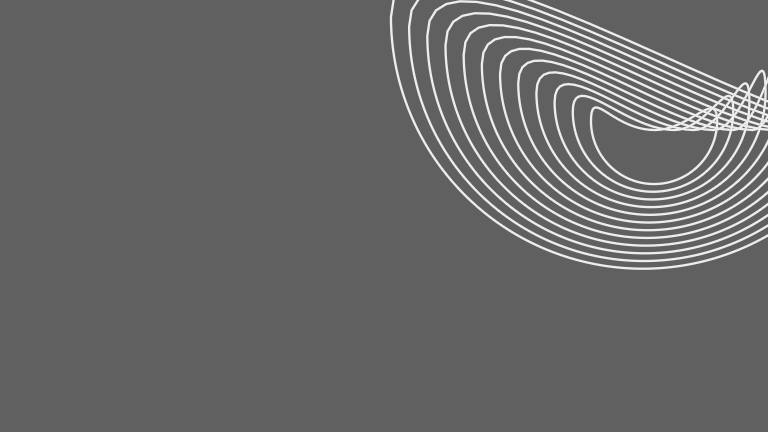
A WebGL 2 fragment shader for this background:

```glsl
#version 300 es
precision highp float;
// Nested pale outlines, blended from a small bowl to a large one, on flat grey.
uniform vec2 u_resolution;
out vec4 fragColor;

float segmentDistance(vec2 p, vec2 a, vec2 b) {
    vec2 pa = p - a, ba = b - a;
    return length(pa - ba * clamp(dot(pa, ba) / dot(ba, ba), 0.0, 1.0));
}

vec2 bezier(vec2 a, vec2 b, vec2 c, vec2 d, float t) {
    float s = 1.0 - t;
    return s * s * s * a + 3.0 * s * s * t * b + 3.0 * s * t * t * c + t * t * t * d;
}

float bezierDistance(vec2 p, vec2 a, vec2 b, vec2 c, vec2 d) {
    const int STEPS = 20;
    float nearest = 1e3;
    vec2 from = a;
    for (int i = 1; i <= STEPS; i++) {
        vec2 to = bezier(a, b, c, d, float(i) / float(STEPS));
        nearest = min(nearest, segmentDistance(p, from, to));
        from = to;
    }
    return nearest;
}

// One outline; blend runs from the innermost (0) to the outermost (1).
float outlineDistance(vec2 p, float blend) {
    vec2 center = mix(vec2(1.514, 0.720), vec2(1.488, 0.961), blend);
    float radius = mix(0.146, 0.583, blend);

    // Lower half circle
    if (p.y < center.y && abs(length(p - center) - radius) < 0.005)
        return abs(length(p - center) - radius);

    // Left lobe falling into the valley, then the rise to the right peak
    float floorY = 0.699;
    vec2 left = center - vec2(radius, 0.0);
    vec2 right = center + vec2(radius, 0.0);
    vec2 valley = vec2(mix(1.516, 2.014, blend), floorY);
    vec2 lobeHandle = vec2(left.x, mix(0.801, 1.269, blend));
    vec2 slopeHandle = vec2(mix(1.417, 1.759, blend), floorY);
    vec2 riseHandle = vec2(mix(1.597, 2.060, blend), floorY);
    vec2 peakHandle = vec2(right.x, mix(0.796, 1.315, blend));
    return min(bezierDistance(p, left, lobeHandle, slopeHandle, valley),
               bezierDistance(p, valley, riseHandle, peakHandle, right));
}

void main() {
    vec2 p = gl_FragCoord.xy / u_resolution.y;
    float nearest = 1e3;

    // The outlines only occupy the upper right
    if (p.x > 0.88 && p.y > 0.36) {
        for (int i = 0; i < 12; i++)
            nearest = min(nearest, outlineDistance(p, float(i) / 11.0));
    }

    // Antialiased stroke
    float stroke = clamp((0.0027 - nearest) * u_resolution.y + 0.5, 0.0, 1.0);
    fragColor = vec4(mix(vec3(0.378), vec3(0.93), stroke), 1.0);
}
```
